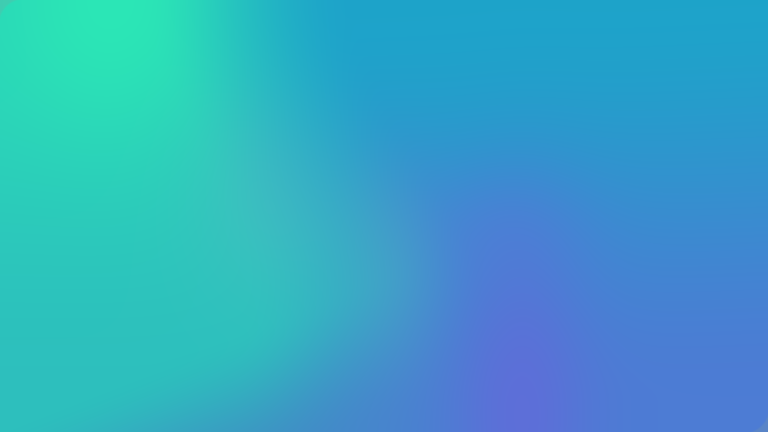
This background is drawn by a WebGL 1 fragment shader. Its source:

```glsl
precision highp float;
// Soft mesh gradient: emerald and teal on the left melting into sky blue and violet.

uniform vec2 u_resolution;

// Gaussian falloff around a centre, with a separate spread per axis
float glow(vec2 p, vec2 centre, vec2 spread) {
  vec2 d = (p - centre) / spread;
  return exp(-dot(d, d));
}

// Signed distance to a rounded box centred on the origin
float roundedBox(vec2 p, vec2 halfSize, float radius) {
  vec2 d = abs(p) - halfSize + radius;
  return length(max(d, 0.0)) + min(max(d.x, d.y), 0.0) - radius;
}

void main() {
  vec2 uv = gl_FragCoord.xy / u_resolution;
  float aspect = u_resolution.x / u_resolution.y;

  // Left field: teal rising to green, an emerald light above, a paler inner side
  vec3 left = mix(vec3(0.175, 0.75, 0.74), vec3(0.165, 0.84, 0.72),
                  smoothstep(0.1, 0.95, uv.y));
  left = mix(left, vec3(0.17, 0.925, 0.71),
             0.75 * glow(uv, vec2(0.145, 1.0), vec2(0.13, 0.29)));
  left = mix(left, vec3(0.27, 0.73, 0.76),
             0.65 * glow(uv, vec2(0.36, 0.56), vec2(0.11, 0.26)));

  // Blue wash slanting in from the lower edge
  float wash = smoothstep(0.0, 0.35, 0.7 * (uv.x - 0.1) - uv.y + 0.09);
  left = mix(left, vec3(0.25, 0.545, 0.77), 0.9 * wash);

  // Right field: sky blue sinking to periwinkle along a slight tilt
  float height = uv.y - 0.08 * (uv.x - 0.7);
  vec3 right = mix(vec3(0.3, 0.485, 0.83), vec3(0.115, 0.64, 0.79),
                   smoothstep(0.06, 1.0, height));

  // Periwinkle shoulder, a greyer inner side and a tall violet light
  right = mix(right, vec3(0.3, 0.5, 0.84),
              0.6 * glow(uv, vec2(0.65, 0.45), vec2(0.12, 0.15)));
  right = mix(right, vec3(0.31, 0.57, 0.8),
              0.7 * glow(uv, vec2(0.5, 0.36), vec2(0.08, 0.24)));
  right = mix(right, vec3(0.375, 0.425, 0.85),
              0.85 * glow(uv, vec2(0.68, 0.04), vec2(0.085, 0.38)));

  // Bent, blurred border between the fields, wider towards the bottom
  float border = mix(0.475, 0.325, smoothstep(0.3, 1.0, uv.y));
  float blur = mix(0.175, 0.135, uv.y);
  vec3 color = mix(left, right, smoothstep(border - blur, border + blur, uv.x));

  // Faint rounded corners at the upper left and lower right
  vec2 halfSize = 0.5 * vec2(aspect, 1.0);
  float outside = smoothstep(-0.003, 0.003,
                             roundedBox((uv - 0.5) * vec2(aspect, 1.0), halfSize + 0.003, 0.06));
  float diagonal = step(0.0, (uv.x - 0.5) * (0.5 - uv.y));
  color = mix(color, vec3(0.5, 0.62, 0.62), 0.24 * outside * diagonal);

  gl_FragColor = vec4(color, 1.0);
}
```
